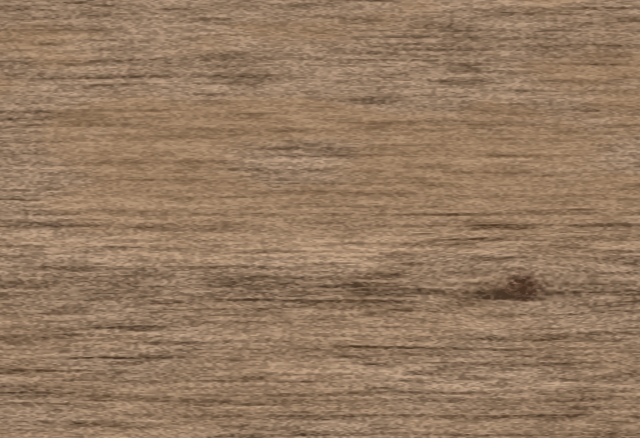
This texture is drawn by a Shadertoy shader. Its source:

```glsl
// Brown wood plank with horizontal grain, light and dark bands and one knot.
// Row-shifted stretched noise makes the fibres; soft ellipses place the bands;
// the grain is bent around the knot. One tone value drives the colour.

const vec3 DARK_WOOD  = vec3(0.37, 0.29, 0.22);
const vec3 LIGHT_WOOD = vec3(0.69, 0.58, 0.48);
const vec3 WARM_TINT  = vec3(0.010, -0.004, -0.022);
const vec3 KNOT_TINT  = vec3(0.0, -0.018, -0.012);

const float BASE_TONE   = 0.75;   // 0 is dark wood, 1 is light wood
const float BAND_DEPTH  = 0.26;
const float FIBRE_DEPTH = 0.36;
const float GRIT_DEPTH  = 0.58;
const float LINE_DEPTH  = 0.34;
const float PORE_DEPTH  = 0.36;
const float WAVE_HEIGHT = 0.016;

const vec2 BAND_FREQ  = vec2(0.9, 19.0);
const vec2 FIBRE_FREQ = vec2(13.0, 150.0);
const vec2 GRIT_FREQ  = vec2(110.0, 320.0);
const vec2 LINE_FREQ  = vec2(2.6, 115.0);
const vec2 PORE_FREQ  = vec2(9.0, 130.0);

const vec2 KNOT_CENTER = vec2(1.193, 0.347);
const vec2 KNOT_RADIUS = vec2(0.058, 0.042);

float hash(vec2 cell) {
    vec3 h = fract(vec3(cell.xyx) * 0.1031);
    h += dot(h, h.yzx + 33.33);
    return fract((h.x + h.y) * h.z);
}

// One row of noise, shifted sideways at random so that cells never line up
float rowNoise(float x, float row) {
    x += 37.0 * hash(vec2(row, 7.0));
    float cell = floor(x), f = x - cell;
    f = f * f * (3.0 - 2.0 * f);
    return mix(hash(vec2(cell, row)), hash(vec2(cell + 1.0, row)), f);
}

float fibreNoise(vec2 p) {
    float row = floor(p.y), f = p.y - row;
    f = f * f * (3.0 - 2.0 * f);
    return mix(rowNoise(p.x, row), rowNoise(p.x, row + 1.0), f);
}

float noise(vec2 p) {
    vec2 cell = floor(p), f = fract(p);
    f = f * f * (3.0 - 2.0 * f);
    float low  = mix(hash(cell), hash(cell + vec2(1, 0)), f.x);
    float high = mix(hash(cell + vec2(0, 1)), hash(cell + vec2(1, 1)), f.x);
    return mix(low, high, f.y);
}

float fbm(vec2 p) {
    float sum = 0.0, weight = 0.533;
    for (int i = 0; i < 4; i++) {
        sum += weight * noise(p);
        p = p * 2.03 + vec2(17.3, 9.1);
        weight *= 0.5;
    }
    return sum;
}

// Soft elliptical spot
float spot(vec2 p, vec2 center, vec2 radius) {
    vec2 q = (p - center) / radius;
    return exp(-dot(q, q));
}

float paleAreas(vec2 p) {
    float tiltedY = p.y + 0.057 * (p.x - 1.1);
    return 0.11 * spot(p, vec2(0.7, 0.435), vec2(9.0, 0.035))
         + 0.20 * spot(p, vec2(0.75, 0.415), vec2(0.17, 0.040))
         + 0.12 * spot(p, vec2(0.18, 0.435), vec2(0.25, 0.025))
         + 0.30 * spot(vec2(p.x, tiltedY), vec2(1.1, 0.130), vec2(0.42, 0.020));
}

float darkStreaks(vec2 p) {
    return 0.14 * spot(p, vec2(0.7, 0.340), vec2(9.0, 0.032))
         + 0.24 * spot(p, vec2(0.00, 0.352), vec2(0.16, 0.018))
         + 0.22 * spot(p, vec2(0.92, 0.330), vec2(0.32, 0.024))
         + 0.22 * spot(p, vec2(1.28, 0.235), vec2(0.32, 0.010))
         + 0.38 * spot(p, vec2(0.18, 0.485), vec2(0.36, 0.007))
         + 0.30 * spot(p, vec2(1.25, 0.485), vec2(0.36, 0.007))
         + 0.26 * spot(p, vec2(1.05, 0.088), vec2(0.55, 0.006));
}

// Ragged dark heart with curved rings to its left
float knotShade(vec2 p) {
    vec2 d = (p - KNOT_CENTER) / KNOT_RADIUS;
    float ragged = fbm(p * vec2(35.0, 85.0));
    float radius = length(d) + 1.2 * (ragged - 0.5);
    float heart = 1.0 - smoothstep(0.4, 1.2, radius);
    float rings = smoothstep(0.1, 0.9, sin(radius * 6.0));
    float ringFade = spot(d, vec2(-1.0, 0.0), vec2(1.6, 0.9));
    return heart * (0.35 + 0.75 * smoothstep(0.38, 0.56, ragged))
         + 0.24 * rings * ringFade;
}

void mainImage(out vec4 fragColor, in vec2 fragCoord) {
    vec2 p = fragCoord / iResolution.y;

    // Slight waves, and grain that opens around the knot
    vec2 grain = p;
    grain.y += WAVE_HEIGHT * (fbm(p * vec2(2.0, 4.0)) - 0.5);
    float bulge = spot(p, KNOT_CENTER, vec2(0.16, 0.075));
    grain.y -= 0.5 * bulge * (p.y - KNOT_CENTER.y);

    // Smooth warm patches in the upper part, rougher wood below
    float upper = smoothstep(0.38, 0.62, p.y);
    float warm = smoothstep(0.38, 0.62, fbm(p * vec2(3.0, 11.0) + 31.0));
    warm *= mix(0.4, 1.0, upper);
    float rough = mix(1.1, 0.95, upper) * mix(1.1, 0.75, warm);

    // Grain layers from broad to fine
    float bands = fbm(grain * BAND_FREQ + 5.0) - 0.5;
    float fibre = fibreNoise(grain * FIBRE_FREQ + 50.0);
    float grit = fibreNoise(grain * GRIT_FREQ + 90.0) - 0.5;
    float lines = smoothstep(0.55, 0.95, fibreNoise(grain * LINE_FREQ + 200.0));
    float pores = smoothstep(0.58, 0.95, fibreNoise(grain * PORE_FREQ + 140.0));
    float broken = 0.4 + 0.9 * fibreNoise(p * vec2(50.0, 220.0) + 70.0);

    float tone = BASE_TONE + BAND_DEPTH * bands;
    tone += rough * (FIBRE_DEPTH * (fibre - 0.5) + GRIT_DEPTH * grit);
    tone -= rough * broken * (LINE_DEPTH * lines + PORE_DEPTH * pores);
    tone += paleAreas(grain) * (0.7 + 0.6 * fibre);
    tone -= darkStreaks(grain) * (1.4 - 0.8 * fibre);

    float knot = knotShade(p);
    tone -= 0.55 * knot;

    vec3 color = mix(DARK_WOOD, LIGHT_WOOD, clamp(tone, -0.25, 1.25));
    color += WARM_TINT * warm + KNOT_TINT * min(knot, 1.0);
    fragColor = vec4(color, 1.0);
}
```
